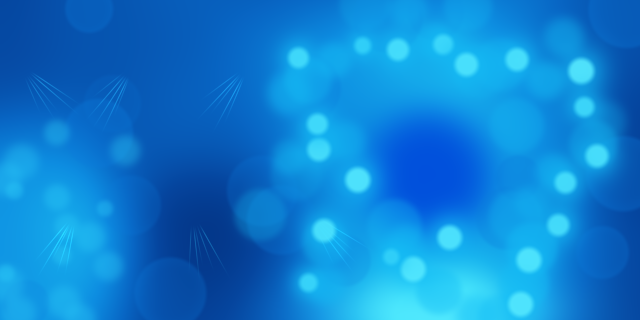
A Shadertoy shader for this background:

```glsl
#define FAINT_DISCS 18
#define SOFT_GLOWS 30
#define LEFT_GLOWS 16
#define SPARKS 21
#define FANS 6
#define RAYS_PER_FAN 5
#define RING_CENTER vec2(1.37, 0.49)
#define GOLDEN_ANGLE 2.39996
#define AZURE vec3(0.04, 0.48, 0.86)
#define CYAN vec3(0.08, 0.74, 0.96)
#define PALE vec3(0.36, 0.93, 1.0)
#define HOLE_BLUE vec3(0.0, 0.30, 0.86)

float hash(vec2 p) {
    return fract(sin(dot(p, vec2(127.1, 311.7))) * 43758.5453);
}

float noise(vec2 p) {
    vec2 cell = floor(p), f = fract(p);
    f = f * f * (3.0 - 2.0 * f);
    return mix(mix(hash(cell), hash(cell + vec2(1, 0)), f.x),
               mix(hash(cell + vec2(0, 1)), hash(cell + vec2(1, 1)), f.x), f.y);
}

float glow(vec2 p, vec2 center, vec2 size) {
    vec2 d = (p - center) / size;
    return exp(-dot(d, d));
}

// Glow with a flat middle and a quicker fall-off
float plateau(vec2 p, vec2 center, vec2 size) {
    vec2 d = (p - center) / size;
    float d2 = dot(d, d);
    return exp(-d2 * d2);
}

float disc(float d, float radius, float blur) {
    return 1.0 - smoothstep(radius - blur, radius + blur, d);
}

vec3 palette(float level) {
    vec3 ramp[6] = vec3[6](
        vec3(0.01, 0.19, 0.50), vec3(0.02, 0.27, 0.62), vec3(0.03, 0.40, 0.77),
        vec3(0.05, 0.55, 0.88), vec3(0.09, 0.70, 0.93), vec3(0.24, 0.88, 0.98));
    float t = clamp(level, 0.0, 0.999) * 5.0;
    int i = int(t);
    return mix(ramp[i], ramp[i + 1], fract(t));
}

// Scatters points around the ring between two radii
vec2 ringPoint(float i, float seed, float inner, float outer) {
    float angle = i * GOLDEN_ANGLE + seed;
    float radius = mix(inner, outer, hash(vec2(i, seed)));
    return RING_CENTER + radius * vec2(1.1 * cos(angle), sin(angle));
}

// Broad light and shade
vec3 ambience(vec2 p) {
    float level = 0.27 + 0.16 * (noise(p * 3.5 + 4.0) - 0.5);
    level += 0.46 * plateau(p, vec2(0.05, 0.18), vec2(0.37, 0.46));
    level += 0.32 * plateau(p, vec2(1.37, 0.45), vec2(0.52, 0.72));
    level += 0.14 * glow(p, vec2(1.40, 0.80), vec2(0.20, 0.26));
    level += 0.55 * glow(p, vec2(1.37, 0.0), vec2(0.36, 0.19));
    level += 0.10 * glow(p, vec2(0.85, 0.80), vec2(0.35, 0.30));
    level -= 0.17 * glow(p, vec2(0.67, 0.27), vec2(0.24, 0.26));
    level -= 0.16 * glow(p, vec2(1.98, 0.50), vec2(0.20, 0.42));
    vec3 color = palette(level);
    color = mix(color, PALE, 0.65 * glow(p, vec2(1.38, 0.02), vec2(0.30, 0.10)));
    return mix(color, HOLE_BLUE, 0.95 * plateau(p, vec2(1.34, 0.45), vec2(0.20, 0.21)));
}

// Fans of thin streaks that fade at both ends
float streaks(vec2 p) {
    float sum = 0.0;
    for (int i = 0; i < FANS; i++) {
        float f = float(i);
        vec2 apex = vec2(0.06 + 0.18 * f, 0.34 + 0.46 * mod(f + 1.0, 2.0) * step(f, 4.5));
        float heading = -1.5 + 1.6 * (hash(vec2(f, 5.0)) - 0.5);
        for (int k = 0; k < RAYS_PER_FAN; k++) {
            float h = hash(vec2(f, float(k) + 9.0));
            float angle = heading + 0.13 * (float(k) - 2.0) + 0.08 * h;
            vec2 dir = vec2(cos(angle), sin(angle)), q = p - apex;
            float along = dot(q, dir);
            float across = abs(dot(q, vec2(-dir.y, dir.x)));
            float fade = smoothstep(0.04, 0.09, along) * (1.0 - smoothstep(0.09, 0.17 + 0.09 * h, along));
            sum += fade * (0.4 + 0.6 * h) * (1.0 - smoothstep(0.0, 0.0035, across));
        }
    }
    return min(sum, 1.0);
}

void mainImage(out vec4 fragColor, in vec2 fragCoord) {
    vec2 p = fragCoord / iResolution.y;
    p.x += 1.0 - 0.5 * iResolution.x / iResolution.y;
    vec3 color = ambience(p);

    // Large faint discs on a loose grid
    for (int i = 0; i < FAINT_DISCS; i++) {
        float f = float(i), h = hash(vec2(f, 1.0));
        vec2 center = vec2(mod(f, 6.0) + h, floor(f / 6.0) + hash(vec2(f, 2.0))) / vec2(3.0, 3.0);
        float radius = mix(0.07, 0.125, hash(vec2(f, 3.0))), d = length(p - center);
        float rim = 0.8 + 0.2 * smoothstep(0.6, 1.0, d / radius);
        color = mix(color, AZURE, (0.15 + 0.2 * h) * rim * disc(d, radius, 0.008));
    }
    // Blurred lights around the ring
    for (int i = 0; i < SOFT_GLOWS; i++) {
        float f = float(i), h = hash(vec2(f, 11.0));
        vec2 center = ringPoint(f, 0.7, 0.23, 0.54);
        float radius = mix(0.05, 0.085, h), d = length(p - center);
        float shape = mix(plateau(p, center, vec2(radius)), disc(d, radius, 0.015), 0.5 * step(0.6, h));
        color = mix(color, CYAN, (0.25 + 0.3 * hash(vec2(f, 12.0))) * shape);
    }
    // Blurred lights in the left corner
    for (int i = 0; i < LEFT_GLOWS; i++) {
        float f = float(i), h = hash(vec2(f, 21.0));
        vec2 center = vec2(0.40 * h, 0.62 * fract(f * 0.618));
        float radius = mix(0.025, 0.06, hash(vec2(f, 22.0)));
        color = mix(color, mix(CYAN, PALE, 0.35), 0.38 * plateau(p, center, vec2(radius)));
    }
    color += vec3(0.06, 0.20, 0.16) * streaks(p);

    // Bright sparks with halos
    for (int i = 0; i < SPARKS; i++) {
        float f = float(i), h = hash(vec2(f, 31.0));
        vec2 center = ringPoint(f, 2.1, 0.15, 0.56);
        float radius = mix(0.023, 0.040, h), d = length(p - center);
        color = mix(color, CYAN, 0.75 * glow(p, center, vec2(radius * 1.9)));
        color = mix(color, mix(CYAN, PALE, 0.4 + 0.6 * h), 0.85 * disc(d, radius, 0.011));
    }
    fragColor = vec4(clamp(color, 0.0, 1.0), 1.0);
}
```
